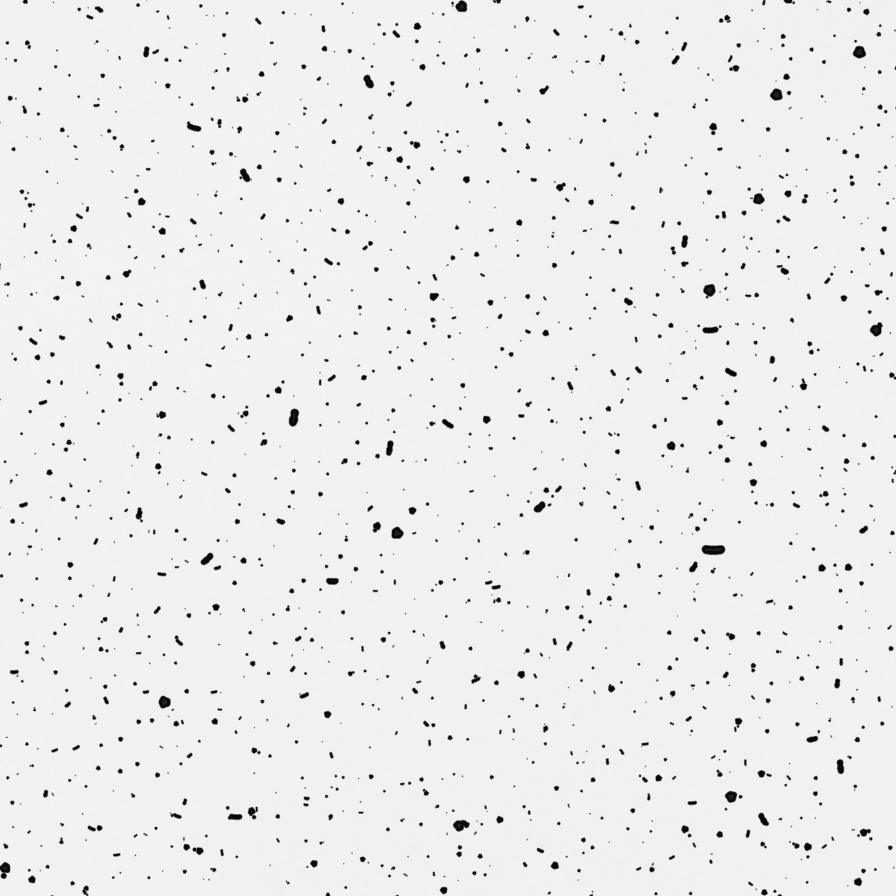
Write a WebGL 1 fragment shader that draws this texture.

```glsl
precision highp float;
// Black ink specks spattered over a pale, nearly even sheet.
// Four jittered grids scatter round, stretched and paired drops, from fine
// mist to large spots; distance functions give each a soft, uneven edge.
uniform vec2 u_resolution;

float hash(vec2 p) {
  vec3 q = fract(p.xyx * vec3(0.1031, 0.1030, 0.0973));
  q += dot(q, q.yzx + 33.33);
  return fract((q.x + q.y) * q.z);
}

vec2 hash2(vec2 p) {
  return vec2(hash(p), hash(p + 57.31));
}

float noise(vec2 p) {
  vec2 i = floor(p), f = fract(p);
  f = f * f * (3.0 - 2.0 * f);
  return mix(mix(hash(i), hash(i + vec2(1.0, 0.0)), f.x),
             mix(hash(i + vec2(0.0, 1.0)), hash(i + 1.0), f.x), f.y);
}

// Signed distance to one drop: a wobbly capsule, sometimes with a satellite
float drop(vec2 p, float radius, vec2 id) {
  float turn = 6.2832 * hash(id + 11.7);
  float c = cos(turn), s = sin(turn);
  vec2 q = vec2(c * p.x + s * p.y, c * p.y - s * p.x);
  float stretched = step(0.72, hash(id + 23.1));
  float halfLength = radius * stretched * (0.4 + 0.9 * hash(id + 31.9));
  float thickness = radius * (1.0 - 0.25 * stretched);
  vec2 body = vec2(q.x - clamp(q.x, -halfLength, halfLength), q.y);
  float angle = atan(q.y, q.x + 1e-6);
  float wobble = 0.07 * sin(3.0 * angle + turn) + 0.05 * sin(5.0 * angle - turn);
  float d = length(body) - thickness * (1.0 + wobble);
  if (hash(id + 43.3) > 0.86) {
    vec2 offset = vec2(radius * (1.1 + 0.8 * hash(id + 47.2)), radius * 0.3);
    d = min(d, length(q - offset) - radius * 0.55);
  }
  return d;
}

// Ink coverage (x) and depth inside the drop (y) for one size class
vec2 spatter(vec2 uv, float cells, float density, float minR, float maxR,
             float soft, float seed) {
  vec2 cell = floor(uv * cells);
  float nearest = 1.0;
  for (int y = -1; y <= 1; y++) {
    for (int x = -1; x <= 1; x++) {
      vec2 neighbour = cell + vec2(float(x), float(y));
      vec2 id = neighbour + seed;
      if (hash(id + 3.7) < density) {
        vec2 center = (neighbour + hash2(id + 71.3)) / cells;
        float size = hash(id + 83.9);
        float radius = mix(minR, maxR, size * size);
        nearest = min(nearest, drop(uv - center, radius, id));
      }
    }
  }
  return vec2(1.0 - smoothstep(-soft, soft, nearest), max(-nearest, 0.0));
}

void main() {
  vec2 uv = gl_FragCoord.xy / min(u_resolution.x, u_resolution.y);
  float soft = max(0.0011, 0.55 / min(u_resolution.x, u_resolution.y));

  // Sheet with faint shading and grain
  float shade = 0.008 * (noise(uv * 3.0 + 5.0) - 0.5);
  float grain = 0.006 * (noise(uv * 260.0) - 0.5);
  vec3 paper = vec3(0.947, 0.947, 0.95) + shade + grain;

  // Mist, small specks, medium drops, large spots
  vec2 mist = spatter(uv, 26.0, 0.7, 0.0005, 0.0012, soft, 100.0);
  vec2 small = spatter(uv, 32.0, 0.8, 0.0013, 0.0026, soft, 200.0);
  vec2 medium = spatter(uv, 18.0, 0.6, 0.0025, 0.0044, soft, 300.0);
  vec2 large = spatter(uv, 8.0, 0.28, 0.0046, 0.0070, soft, 400.0);

  float coverage = max(max(mist.x * 0.8, small.x), max(medium.x, large.x));
  float sheen = 0.10 * smoothstep(0.0025, 0.005, large.y);
  vec3 ink = vec3(0.03 + sheen);
  gl_FragColor = vec4(mix(paper, ink, coverage), 1.0);
}
```
